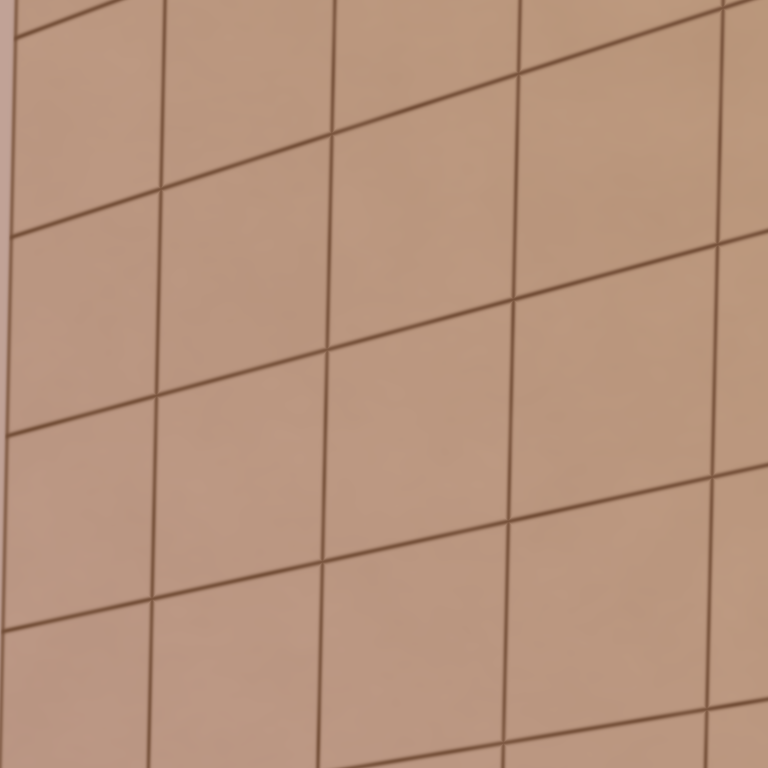
Reproduce this pattern procedurally as a Shadertoy shader.

```glsl
#define PANEL_WARM vec3(0.732, 0.592, 0.484)
#define PANEL_PINK vec3(0.732, 0.590, 0.518)
#define JOINT_COLOR vec3(0.450, 0.305, 0.215)
#define RETURN_COLOR vec3(0.755, 0.635, 0.590)
#define COURSE_WIDTH 0.0035
#define UPRIGHT_WIDTH 0.0031
#define CORNER_U -0.95
#define COURSE_DRIFT 0.008
#define MOTTLE 0.012
#define PANEL_TINT 0.006

// Wall plane to canvas: column step, row step, first crossing
const mat3 WALL_TO_CANVAS = mat3(
    0.2045,  0.0371, -0.0419,
   -0.0057, -0.2668,  0.0005,
    0.2096,  0.7539,  1.0);

vec2 hash22(vec2 p) {
    vec3 q = fract(p.xyx * vec3(0.1031, 0.1030, 0.0973));
    q += dot(q, q.yzx + 33.33);
    return fract((q.xx + q.yz) * q.zy);
}

float cornerSlope(vec2 cell, vec2 offset) {
    return dot(hash22(cell + 50.0) * 2.0 - 1.0, offset);
}

float gradientNoise(vec2 p) {
    vec2 i = floor(p), f = p - i;
    vec2 w = f * f * f * (f * (f * 6.0 - 15.0) + 10.0);
    vec2 e = vec2(1.0, 0.0);
    return mix(
        mix(cornerSlope(i, f), cornerSlope(i + e, f - e), w.x),
        mix(cornerSlope(i + e.yx, f - e.yx), cornerSlope(i + 1.0, f - 1.0), w.x),
        w.y);
}

vec2 wallCoord(vec2 p) {
    vec3 q = inverse(WALL_TO_CANVAS) * vec3(p, 1.0);
    vec2 wall = q.xy / q.z;
    // Slightly uneven course heights
    wall.y -= COURSE_DRIFT * sin(1.5708 * wall.y);
    return wall;
}

// Soft groove, never thinner than a pixel
float groove(float dist, float width, float pixel) {
    float d = dist / max(width, 0.8 * pixel);
    return exp(-d * d);
}

void mainImage(out vec4 fragColor, in vec2 fragCoord) {
    vec2 p = fragCoord / iResolution.xy;
    float pixel = 1.0 / iResolution.y;
    vec2 wall = wallCoord(p);

    // Canvas distance per wall unit, by finite differences
    float h = 0.001;
    vec2 dx = (wallCoord(p + vec2(h, 0.0)) - wall) / h;
    vec2 dy = (wallCoord(p + vec2(0.0, h)) - wall) / h;
    vec2 slope = vec2(length(vec2(dx.x, dy.x)), length(vec2(dx.y, dy.y)));

    // Panel faces: broad tint, faint mottling, tiny panel differences
    float warmth = smoothstep(-0.1, 1.1, 0.55 * p.x + 0.45 * p.y);
    vec3 color = mix(PANEL_PINK, PANEL_WARM, warmth);
    float mottle = gradientNoise(p * 9.0) + 0.5 * gradientNoise(p * vec2(32.0, 45.0));
    color += MOTTLE * mottle;
    color += PANEL_TINT * (hash22(floor(wall)).x - 0.5);

    // Uprights and courses, with uneven shading along their length
    vec2 nearest = vec2(max(round(wall.x), 0.0), round(wall.y));
    vec2 dist = abs(wall - nearest) / slope;
    float upright = groove(dist.x, UPRIGHT_WIDTH, pixel);
    float course = groove(dist.y, COURSE_WIDTH, pixel);
    float shade = 0.92 + 0.16 * gradientNoise(p * 14.0 + 7.0);
    color = mix(color, JOINT_COLOR, max(0.90 * upright, course) * shade);

    // Left corner and the pale return beyond it
    float corner = (wall.x - CORNER_U) / slope.x;
    float outside = 1.0 - smoothstep(-0.004, 0.001, corner);
    color = mix(color, RETURN_COLOR, outside);
    color = mix(color, JOINT_COLOR, 0.68 * groove(corner, UPRIGHT_WIDTH, pixel));

    fragColor = vec4(color, 1.0);
}
```
